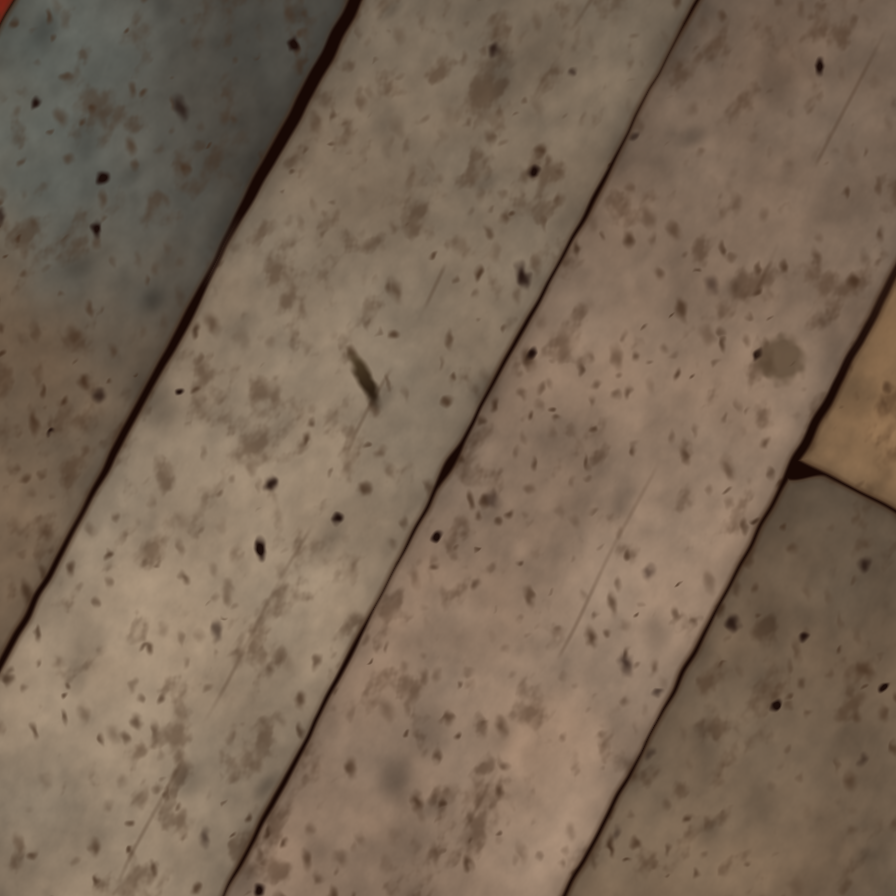
Give the GLSL for this texture, as a WebGL 1 fragment shader.

```glsl
precision highp float;
uniform vec2 u_resolution;

#define GRAIN_DIR vec2(0.468, 0.884)
#define PLANK_WIDTH 0.338
#define FIRST_SEAM -0.118
#define JOINT_ALONG 0.848
#define MOTTLE 0.36
#define SPOT_DENSITY 0.40
#define TAN vec3(0.55, 0.482, 0.405)
#define ROSE vec3(0.538, 0.452, 0.38)
#define SLATE vec3(0.32, 0.305, 0.275)
#define UMBER vec3(0.425, 0.355, 0.285)
#define BROWN vec3(0.25, 0.165, 0.105)
#define GAP vec3(0.09, 0.03, 0.015)

float hash(vec2 p) {
  vec3 q = fract(p.xyx * 0.1031);
  q += dot(q, q.yzx + 33.33);
  return fract((q.x + q.y) * q.z);
}

float noise(vec2 p) {
  vec2 i = floor(p), f = fract(p);
  f = f * f * (3.0 - 2.0 * f);
  return mix(mix(hash(i), hash(i + vec2(1, 0)), f.x),
             mix(hash(i + vec2(0, 1)), hash(i + vec2(1, 1)), f.x), f.y);
}

float fbm(vec2 p) {
  float sum = 0.0, amp = 0.5;
  for (int i = 0; i < 4; i++) {
    sum += amp * noise(p);
    p = mat2(1.6, 1.2, -1.2, 1.6) * p + 7.3;
    amp *= 0.52;
  }
  return sum;
}

// Soft, slanted blots on a jittered grid, darkest at the core
float blots(vec2 g, float cells, float density, float radius) {
  vec2 q = g * cells, id = floor(q);
  float mask = 0.0;
  for (int j = -1; j <= 1; j++) {
    for (int i = -1; i <= 1; i++) {
      vec2 c = id + vec2(i, j);
      vec2 h = vec2(hash(c + cells), hash(c + cells + 41.7));
      float present = step(hash(c + 2.0 * cells + 83.1), density);
      vec2 d = (q - c - 0.15 - 0.7 * h) / cells;
      d.x += (h.x - 0.4) * d.y;
      d.x *= 1.0 + 0.9 * h.y;
      float r = radius * (0.6 + 0.8 * h.x);
      float strength = 0.25 + 0.75 * fract(h.y * 7.0);
      float blot = 1.0 - smoothstep(0.1, 1.6, length(d) / r);
      mask = max(mask, present * strength * blot);
    }
  }
  return mask;
}

void main() {
  vec2 p = gl_FragCoord.xy / u_resolution.y;
  vec2 g = vec2(dot(p, vec2(GRAIN_DIR.y, -GRAIN_DIR.x)), dot(p, GRAIN_DIR));

  // Nearest seam and the plank beside it
  float across = g.x - FIRST_SEAM;
  float seam = floor(across / PLANK_WIDTH + 0.5);
  float wobble = (noise(vec2(g.y * 5.0, seam * 9.0)) - 0.5) * 0.005
               + (noise(vec2(g.y * 38.0, seam * 5.0)) - 0.5) * 0.0025;
  float side = across - seam * PLANK_WIDTH + wobble;
  float plank = side < 0.0 ? seam - 1.0 : seam;
  float seamDist = abs(side);
  float joint = g.y - JOINT_ALONG + (noise(g * 30.0) - 0.5) * 0.004;

  // Plank colours
  float cloud = fbm(g * vec2(6.0, 4.5) + plank * 13.0);
  vec3 col = mix(TAN, ROSE, step(0.5, plank));
  if (plank < -1.5) {
    col = vec3(0.56, 0.17, 0.12);
  } else if (plank < -0.5) {
    col = mix(UMBER, SLATE, smoothstep(0.45, 0.85, g.y + (cloud - 0.5) * 0.7));
    float cool = smoothstep(0.26, 0.02, p.x) * smoothstep(0.6, 0.85, p.y);
    col += vec3(0.04, 0.065, 0.07) * cool;
    col *= mix(1.0, 0.88, smoothstep(0.12, 0.35, p.x));
  } else if (plank > 1.5) {
    col = joint > 0.0 ? vec3(0.49, 0.385, 0.28) : UMBER;
    col *= mix(1.05, 0.9, smoothstep(0.1, 0.5, p.y) * step(joint, 0.0));
  } else {
    col *= mix(1.03, 0.81, smoothstep(0.35, 1.05, p.y + 0.3 * (cloud - 0.5)));
  }

  // Mottling, worn patches, fine grain and faint cross streaks
  float patches = fbm(g * vec2(19.0, 15.0) + 9.0);
  float fine = fbm(g * vec2(60.0, 46.0) + 3.0);
  float streaks = noise(vec2(g.x * 9.0 + g.y * 5.0, g.y * 60.0));
  col *= 1.0 + MOTTLE * (cloud - 0.47) + 0.24 * (patches - 0.47)
       + 0.17 * (fine - 0.47) + 0.03 * (streaks - 0.5);
  col += vec3(0.022, -0.004, -0.018) * (fbm(g * 9.0 + 20.0) - 0.5);

  // Smudges of dirt without a clear outline
  float smudge = smoothstep(0.56, 0.80, fbm(g * vec2(34.0, 24.0) + 61.0));
  col = mix(col, BROWN, 0.42 * smudge);
  col *= 1.0 - 0.18 * blots(g, 11.0, 0.4, 0.022);

  // Faint broken hairlines along each plank
  float crackAt = (plank + 0.68 - 0.07 * plank) * PLANK_WIDTH;
  float crackDist = abs(across - crackAt + (noise(vec2(g.y * 9.0, plank)) - 0.5) * 0.010);
  float crack = (1.0 - smoothstep(0.0, 0.004, crackDist))
              * smoothstep(0.4, 0.8, noise(vec2(g.y * 24.0, plank + 4.0)));
  col = mix(col, BROWN, 0.25 * crack * step(-0.5, plank) * step(plank, 1.5));

  // Scattered pits and worm holes, gathered in loose clusters
  vec2 ragged = g + 0.0045 * (vec2(noise(g * 130.0), noise(g * 130.0 + 50.0)) - 0.5);
  float cluster = smoothstep(0.25, 0.6, noise(g * 8.0 + 31.0));
  float pits = blots(ragged, 24.0, SPOT_DENSITY, 0.0072);
  float flecks = blots(ragged, 42.0, SPOT_DENSITY * 0.7, 0.0052);
  float holes = blots(ragged, 9.5, SPOT_DENSITY * 0.9, 0.0078);
  col = mix(col, BROWN, 0.8 * pits * (0.4 + 0.6 * cluster));
  col = mix(col, BROWN, 0.65 * flecks * (0.2 + 0.8 * cluster));
  col = mix(col, GAP + 0.02, min(1.0, 1.3 * holes));

  // A long gouge, darkest at its lower end, and a round knot
  vec2 d = ragged - g + p - vec2(0.407, 0.577);
  vec2 gouge = vec2(dot(d, vec2(0.89, 0.45)) / 0.011, dot(d, vec2(0.45, -0.89)) / 0.040);
  vec3 gougeColour = mix(vec3(0.27, 0.21, 0.13), vec3(0.13, 0.08, 0.04), smoothstep(-0.8, 0.8, gouge.y));
  col = mix(col, gougeColour, 0.95 * (1.0 - smoothstep(0.4, 1.1, length(gouge))));
  float knot = length(2.0 * (ragged - g) + p - vec2(0.872, 0.599));
  col = mix(col, vec3(0.35, 0.28, 0.21), 0.75 * (1.0 - smoothstep(0.018, 0.033, knot)));

  // Shadowed gaps, swelling and pinching along their length
  float swell = noise(vec2(g.y * 12.0, seam * 3.0 + 1.0));
  float halfGap = 0.0028 * swell * swell;
  if (seam == 0.0) halfGap += 0.0012 + 0.0030 * smoothstep(0.45, 1.0, g.y);
  if (seam == 1.0) halfGap += 0.0030 * smoothstep(0.035, 0.0, abs(g.y - 0.66));
  if (seam == 2.0) halfGap += 0.003 * smoothstep(0.80, 0.86, g.y);
  if (seam < 0.0) halfGap *= 0.4;
  float gapDist = seamDist - halfGap;
  if (plank == 2.0) {
    float notch = 0.0008 + 0.011 * (1.0 - smoothstep(0.0, 0.040, seamDist));
    gapDist = min(gapDist, abs(joint + notch) - notch);
  }
  float shade = 0.3 + 0.6 * noise(vec2(g.y * 18.0, seam + 7.0 + 3.0 * plank));
  col *= 1.0 - 0.12 * (1.0 - smoothstep(0.0, 0.03, gapDist));
  col = mix(col, BROWN, shade * (1.0 - smoothstep(-0.001, 0.0080, gapDist)));
  float depth = 0.72 + 0.28 * smoothstep(0.2, 0.6, swell);
  col = mix(col, GAP, depth * (1.0 - smoothstep(-0.0018, 0.0030, gapDist)));

  gl_FragColor = vec4(clamp(col, 0.0, 1.0), 1.0);
}
```
